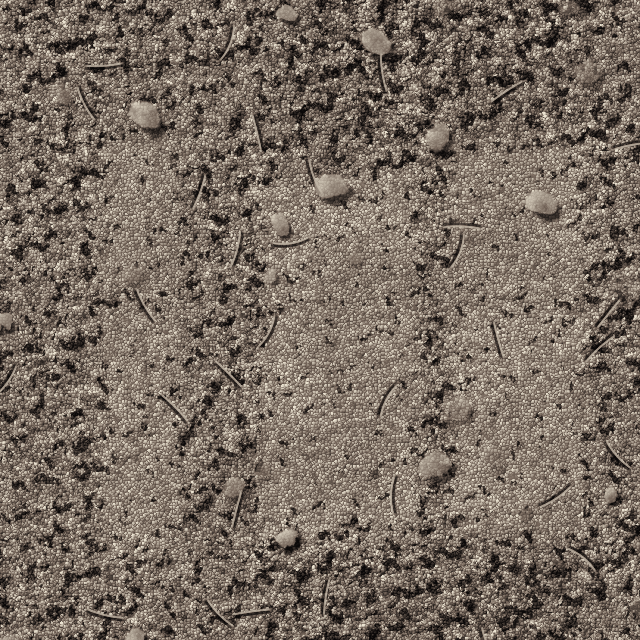
Give the GLSL for this texture, as a three.js fragment shader.

```glsl
// Dry crumbly soil: fine grains, sandy vertical tracks, clods, pebbles and bits of straw.
varying vec2 vUv;
const vec3 SHADOW = vec3(0.04, 0.03, 0.03);
const vec3 EARTH = vec3(0.46, 0.40, 0.355);
const vec3 PALE = vec3(0.92, 0.89, 0.82);
const vec2 LIGHT = vec2(-0.6, 0.8);    // direction towards the light
const float SAND_TONE = 0.63;
const float SOIL_TONE = 0.57;
const float GRAIN_SCALE = 205.0;       // scales are cells across the canvas
const float CRUMB_SCALE = 92.0;
const float CLOD_SCALE = 46.0;
const float LUMP_SCALE = 21.0;
const float PEBBLE_SCALE = 16.0;
const float STRAW_SCALE = 8.0;
const float GRAIN_CONTRAST = 0.56;
const float CRUMB_CONTRAST = 0.40;
const float SHADE_DEPTH = 0.66;

vec2 hash2(vec2 p) {
  vec3 q = fract(p.xyx * vec3(0.1031, 0.1030, 0.0973));
  q += dot(q, q.yzx + 33.33);
  return fract((q.xx + q.yz) * q.zy);
}
mat2 turn(float a) { return mat2(cos(a), sin(a), -sin(a), cos(a)); }

// Layered, bent sines: smooth irregular noise around zero.
float sines(vec2 p) {
  float sum = 0.0, amp = 0.5;
  for (int i = 0; i < 5; i++) {
    p = mat2(0.8, 0.6, -0.6, 0.8) * p * 1.8 + 1.7;
    sum += amp * sin(p.x + 1.5 * sin(p.y));
    amp *= 0.65;
  }
  return sum;
}
// Packed cellular grains, each lit from one side, with dark gaps between.
float grains(vec2 p) {
  vec2 cell = floor(p), nearest = vec2(0.0), id = cell;
  float d1 = 9.0, d2 = 9.0;
  for (int y = -1; y <= 1; y++) for (int x = -1; x <= 1; x++) {
    vec2 c = cell + vec2(x, y), v = p - c - hash2(c);
    float d = length(v);
    if (d < d1) { d2 = d1; d1 = d; nearest = v; id = c; }
    else d2 = min(d2, d);
  }
  float lit = 0.6 * dot(nearest, LIGHT) + 0.5 * (hash2(id + 71.0).x - 0.5) + 0.3 * (0.45 - d1);
  return mix(-0.35, lit, smoothstep(0.0, 0.3, d2 - d1));
}
// Scattered lumps: x = cover, y = side shading, z = shadow beside them.
vec3 clods(vec2 p, float density) {
  vec2 cell = floor(p);
  vec3 result = vec3(0.0);
  for (int y = -1; y <= 1; y++) for (int x = -1; x <= 1; x++) {
    vec2 c = cell + vec2(x, y), r = hash2(c + 17.0), v = p - c - hash2(c);
    float radius = mix(0.22, 0.48, hash2(c + 43.0).x);
    float present = smoothstep(0.0, 0.1, density - r.x);
    vec2 squash = vec2(1.0, 1.4) / radius;
    mat2 spin = turn(6.28 * r.y);
    float body = present * (1.0 - smoothstep(0.78, 1.0, length(spin * v * squash)));
    float behind = length(spin * (v + LIGHT * radius * 0.55) * squash);
    result.xy = mix(result.xy, vec2(1.0, dot(v, LIGHT) / radius), body);
    result.z = max(result.z, present * (1.0 - smoothstep(0.6, 1.1, behind)));
  }
  return vec3(result.xy, result.z * (1.0 - result.x));
}
// Thin bent stalks: x = stalk, y = its shadow.
vec2 straw(vec2 p) {
  vec2 cell = floor(p), result = vec2(0.0);
  for (int y = -1; y <= 1; y++) for (int x = -1; x <= 1; x++) {
    vec2 c = cell + vec2(x, y), r = hash2(c + 5.0);
    vec2 u = turn(6.28 * r.y) * (p - c - hash2(c + 9.0));
    float bend = u.y + (r.x * 5.0 - 0.8) * u.x * u.x;
    float span = step(r.x, 0.32) * (1.0 - smoothstep(0.2, 0.27, abs(u.x)));
    vec2 side = abs(vec2(bend, bend + 0.025));
    result = max(result, span * (1.0 - smoothstep(vec2(0.006, 0.01), vec2(0.02, 0.035), side)));
  }
  return result;
}
float band(float x, float low, float high, float soft) {
  return smoothstep(low - soft, low + soft, x) * (1.0 - smoothstep(high - soft, high + soft, x));
}
// 0 on the smooth sandy tracks, 1 on broken ground.
float roughness(vec2 p, float drift) {
  float sand = 0.8 * band(p.x, 0.16, 0.28, 0.02) * band(p.y, 0.12, 0.80, 0.06);
  sand = max(sand, band(p.x, 0.41, 0.65, 0.02) * band(p.y, 0.17, 0.72, 0.05));
  sand = max(sand, band(p.x, 0.71, 0.91, 0.02) * band(p.y, 0.17, 0.77, 0.05));
  sand *= 1.0 - 0.5 * band(p.y, 0.51, 0.55, 0.02);
  float broken = band(p.x, 0.43, 0.92, 0.04) * (1.0 - band(p.y, 0.14, 0.77, 0.05));
  return clamp(0.68 - 0.72 * sand + 0.3 * broken + 0.25 * drift, 0.0, 1.0);
}
void main() {
  vec2 p = vUv;
  float drift = sines(p * 9.0);
  vec2 warp = vec2(sines(p * 55.0 + 3.0), sines(p * 55.0 + 40.0));
  vec2 bent = p + 0.005 * warp;
  float rough = roughness(p + 0.012 * warp, drift);
  // Ground tone and crumbs
  float tone = mix(SAND_TONE, SOIL_TONE, rough) + 0.05 * drift;
  tone += sines(p * 75.0 + 12.0) * mix(0.05, 0.13, rough);
  tone += CRUMB_CONTRAST * rough * grains(bent * CRUMB_SCALE);
  // Pits, clods, larger lumps and fine grains
  float pit = smoothstep(0.35, 0.75, sines(p * 48.0 + 25.0) + 0.45 * (rough - 0.7));
  vec3 clod = clods(bent * CLOD_SCALE, 0.08 + 0.5 * rough);
  vec3 lump = clods(bent * LUMP_SCALE + 31.0, 0.34 * rough);
  tone += clod.x * (0.04 + 0.16 * clod.y) + lump.x * (0.04 + 0.14 * lump.y);
  tone *= (1.0 - SHADE_DEPTH * pit) * (1.0 - SHADE_DEPTH * max(clod.z, lump.z));
  tone += GRAIN_CONTRAST * grains(p * GRAIN_SCALE) * mix(0.5, 1.0, smoothstep(0.1, 0.5, tone));
  // Pebbles and straw
  vec3 pebble = clods((p + 0.003 * warp) * PEBBLE_SCALE + 7.0, 0.13);
  vec2 stalk = straw(p * STRAW_SCALE);
  tone *= 1.0 - SHADE_DEPTH * max(pebble.z, stalk.y);
  tone = mix(tone, 0.66 + 0.18 * pebble.y + 0.1 * warp.x, 0.8 * pebble.x);
  tone = mix(tone, 0.76, 0.8 * stalk.x);
  // Tone to colour
  vec3 color = mix(SHADOW, EARTH, clamp((tone - SHADOW.r) / (EARTH.r - SHADOW.r), 0.0, 1.0));
  color = mix(color, PALE, clamp((tone - EARTH.r) / (PALE.r - EARTH.r), 0.0, 1.0));
  gl_FragColor = vec4(color, 1.0);
}
```
